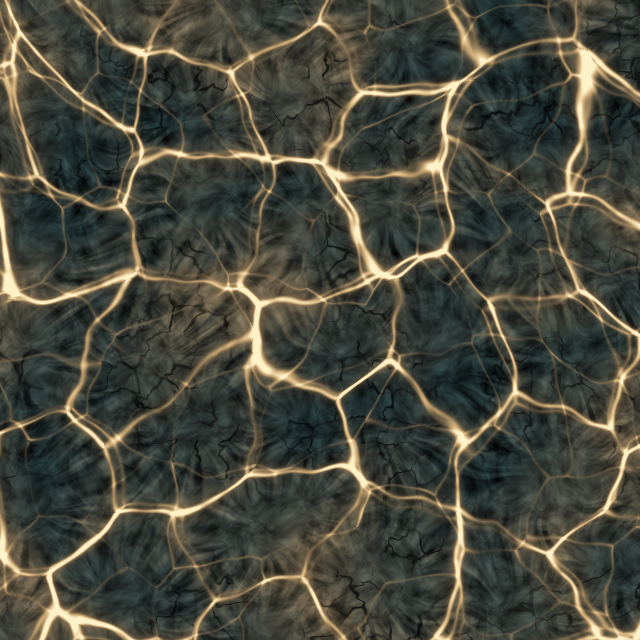
Give the GLSL for this texture, as a Shadertoy shader.

```glsl
const mat2 GROW = mat2(1.3, 1.1, -1.1, 1.3);

const vec3 SLATE = vec3(0.135, 0.205, 0.212);
const vec3 UMBER = vec3(0.29, 0.26, 0.205);
const vec3 TAN   = vec3(0.55, 0.46, 0.33);
const vec3 GOLD  = vec3(0.82, 0.68, 0.47);
const vec3 CREAM = vec3(1.0, 0.95, 0.79);

struct Cell {
    float gap;      // zero on the border between two cells
    float corner;   // zero where three cells meet
    float tone;     // random value of the border
    vec2 offset;    // vector to the nearest centre
};

vec2 hash2(vec2 p) {
    vec2 q = vec2(dot(p, vec2(127.1, 311.7)), dot(p, vec2(269.5, 183.3)));
    return fract(sin(q) * 43758.5);
}

// Cellular noise with the three nearest centres
Cell cells(vec2 p) {
    vec2 base = floor(p), id1 = base, id2 = base, offset = vec2(0.0);
    vec3 near = vec3(9.0);
    for (int y = -2; y <= 2; y++)
    for (int x = -2; x <= 2; x++) {
        vec2 id = base + vec2(x, y);
        vec2 v = id + 0.1 + 0.8 * hash2(id) - p;
        float d = length(v);
        if (d < near.x) {
            near = vec3(d, near.xy);
            id2 = id1;
            id1 = id;
            offset = v;
        } else if (d < near.y) {
            near = vec3(near.x, d, near.y);
            id2 = id;
        } else {
            near.z = min(near.z, d);
        }
    }
    return Cell(near.y - near.x, near.z - near.x, hash2(id1 + id2 + 0.5).x, offset);
}

// Layered, folded sines, roughly -0.6 to 0.6
float ripple(vec2 p, int octaves) {
    float sum = 0.0, amp = 0.5;
    for (int i = 0; i < octaves; i++) {
        p = GROW * p + 0.8 * sin(p.yx) + 1.7;
        sum += amp * sin(p.x) * sin(p.y);
        amp *= 0.7;
    }
    return sum;
}

// Bends space so that straight borders meander
vec2 meander(vec2 p, float phase) {
    float freq = 7.0, amp = 0.028;
    for (int i = 0; i < 5; i++) {
        p += amp * sin(freq * (p.yx + 0.4 * vec2(p.x, -p.y)) + phase + vec2(0.0, 2.1) * float(i + 1));
        freq *= 1.9;
        amp *= 0.52;
    }
    return p;
}

// Bright core and soft halo, swelling at the corners
float vein(Cell c, float width) {
    float corner = exp(-c.corner / 0.13);
    float power = mix(0.35, 1.0, c.tone) + 0.45 * corner;
    float core = exp(-c.gap * c.gap / (width * width));
    return power * (0.72 * core + 0.33 * exp(-c.gap / (4.0 * width)));
}

// Mottled stone with fibres running out from each cell centre
vec3 stone(vec2 uv, vec2 offset, float warmth) {
    float radius = length(offset);
    vec2 dir = offset / max(radius, 0.001);
    float fibre = ripple(dir * 8.0 + radius * 2.5, 3) * smoothstep(0.15, 0.5, radius);
    float grain = ripple(uv * 50.0, 5);
    float patches = ripple(uv * 5.0, 3);

    vec3 col = mix(SLATE, UMBER, clamp(0.3 + 0.7 * patches + warmth + 0.25 * fibre, 0.0, 1.0));
    return col * (1.0 + 0.5 * grain + 0.55 * fibre + 0.3 * patches);
}

// Fine dark fissures in scattered areas
float fissures(vec2 uv) {
    vec2 bend = vec2(ripple(uv * 30.0, 4), ripple(uv * 30.0 + 7.0, 4));
    Cell c = cells((uv + 0.014 * bend) * 23.0);
    float area = smoothstep(-0.15, 0.3, ripple(uv * 7.0 + 3.0, 3));
    return area * c.tone * (1.0 - smoothstep(0.0, 0.16, c.gap));
}

void mainImage(out vec4 fragColor, in vec2 fragCoord) {
    vec2 uv = fragCoord / iResolution.y;

    // Main veins, a loose second strand, and a finer net
    Cell primary = cells(meander(uv, 0.0) * 5.5);
    Cell strand = cells(meander(uv, 0.45) * 5.5);
    Cell net = cells(meander(uv + 3.7, 2.0) * 7.5);
    float light = vein(primary, 0.036) + 0.45 * vein(strand, 0.034) + 0.4 * vein(net, 0.036);

    // Ground
    float warmth = 0.45 * exp(-primary.gap / 0.25);
    vec3 col = stone(uv, primary.offset, warmth);
    col *= 1.0 - 0.75 * fissures(uv);

    // Glow from tan through gold to cream
    light *= 1.0 + 0.3 * ripple(uv * 35.0, 3);
    col = mix(col, TAN, 0.85 * smoothstep(0.06, 0.65, light));
    col = mix(col, GOLD, smoothstep(0.4, 0.85, light));
    col = mix(col, CREAM, smoothstep(0.7, 1.2, light));
    fragColor = vec4(col, 1.0);
}
```
